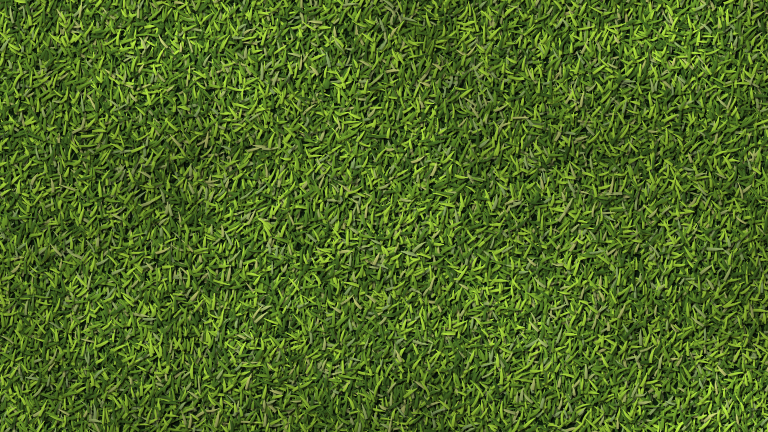
Reproduce this texture procedurally as a Shadertoy shader.

```glsl
// Dense short lawn seen from above: layered, leaning blades with small shadows.

const int   LAYERS       = 12;
const float CELL         = 0.028;               // grid spacing, canvas heights
const vec2  HALF_LENGTH  = vec2(0.010, 0.020);  // shortest, longest blade
const vec2  HALF_WIDTH   = vec2(0.0021, 0.0035);
const float LEAN         = 0.2;                 // mean tilt from upright
const float SPREAD       = 1.9;                 // tilt variation, radians
const float BEND         = 0.16;
const vec2  SHADOW_SHIFT = vec2(0.0028, -0.0034);
const float SHADOW       = 0.46;
const float PALE_SHARE   = 0.13;
const vec2  PATCH_GAIN   = vec2(0.80, 1.20);

const vec3 SOIL   = vec3(0.06, 0.125, 0.05);
const vec3 DEEP   = vec3(0.17, 0.28, 0.10);
const vec3 MID    = vec3(0.27, 0.41, 0.14);
const vec3 LEAF   = vec3(0.40, 0.56, 0.16);
const vec3 LIME   = vec3(0.61, 0.77, 0.22);
const vec3 STRAW  = vec3(0.68, 0.70, 0.39);
const vec3 SILVER = vec3(0.50, 0.61, 0.37);

vec3 hash3(vec3 p) {
    p = fract(p * vec3(0.1031, 0.1030, 0.0973));
    p += dot(p, p.yxz + 33.33);
    return fract((p.xxy + p.yxx) * p.zyx);
}

float valueNoise(vec2 p) {
    vec2 i = floor(p), f = fract(p);
    f = f * f * (3.0 - 2.0 * f);
    float a = hash3(vec3(i, 71.0)).x;
    float b = hash3(vec3(i + vec2(1, 0), 71.0)).x;
    float c = hash3(vec3(i + vec2(0, 1), 71.0)).x;
    float d = hash3(vec3(i + vec2(1, 1), 71.0)).x;
    return mix(mix(a, b, f.x), mix(c, d, f.x), f.y);
}

// Signed distance to a curved blade, tapering towards +y.
float bladeDistance(vec2 p, vec2 halfSize, float bend) {
    float t = clamp(p.y / halfSize.y, -1.0, 1.0);
    p.x -= bend * halfSize.y * (t * t - 0.4);
    float width = halfSize.x * (1.0 - 0.65 * smoothstep(-0.1, 1.0, t));
    return max(abs(p.x) - width, abs(p.y) - halfSize.y);
}

vec3 grassColor(float tone) {
    vec3 c = mix(SOIL, DEEP, smoothstep(0.0, 0.25, tone));
    c = mix(c, MID, smoothstep(0.2, 0.42, tone));
    c = mix(c, LEAF, smoothstep(0.4, 0.66, tone));
    return mix(c, LIME, smoothstep(0.63, 0.92, tone));
}

// Paints one blade and its shadow over the colour below.
vec3 paintBlade(vec3 below, vec2 p, vec3 shape, vec3 look, float height, float pixel) {
    float angle = LEAN + SPREAD * (shape.x + shape.y - 1.0);
    float s = sin(angle), c = cos(angle);
    mat2 toBlade = mat2(c, s, -s, c);
    vec2 q = toBlade * p;
    vec2 halfSize = vec2(mix(HALF_WIDTH.x, HALF_WIDTH.y, look.y),
                         mix(HALF_LENGTH.x, HALF_LENGTH.y, shape.z));
    float bend = BEND * (look.z * 2.0 - 1.0);

    // Soft shadow on whatever lies underneath
    float shade = bladeDistance(toBlade * (p - SHADOW_SHIFT), halfSize, bend);
    below *= 1.0 - SHADOW * smoothstep(0.0022, -0.0022, shade);

    // Blade colour, lighter near the tip and on one side of the fold
    float tone = (0.3 + 0.75 * look.x) * mix(0.7, 1.0, height);
    vec3 color = grassColor(tone);
    float pick = fract(look.z * 17.0 + shape.x * 5.0);
    if (pick < PALE_SHARE) color = mix(SILVER, STRAW, look.x) * mix(0.8, 1.0, height);
    color *= 1.0 + 0.13 * clamp(q.y / halfSize.y, -1.0, 1.0);
    color *= 1.0 - 0.10 * clamp(q.x / halfSize.x, -1.0, 1.0);

    float d = bladeDistance(q, halfSize, bend);
    return mix(below, color, smoothstep(0.65 * pixel, -0.65 * pixel, d));
}

void mainImage(out vec4 fragColor, in vec2 fragCoord) {
    float pixel = 1.0 / iResolution.y;
    vec2 uv = fragCoord * pixel;
    vec3 color = SOIL;

    // Blades from the ground up, each layer on its own shifted grid
    for (int layer = 0; layer < LAYERS; layer++) {
        float id = float(layer);
        float height = id / float(LAYERS - 1);
        vec2 grid = uv / CELL + 40.0 + 9.0 * hash3(vec3(id, 5.0, 9.0)).xy;
        vec2 home = floor(grid);
        for (int y = -1; y <= 1; y++)
        for (int x = -1; x <= 1; x++) {
            vec2 cell = home + vec2(x, y);
            vec3 place = hash3(vec3(cell, id + 1.0));
            vec3 shape = hash3(vec3(cell, id + 131.0));
            vec3 look  = hash3(vec3(cell, id + 277.0));
            vec2 p = (grid - cell - place.xy) * CELL;
            color = paintBlade(color, p, shape, look, height, pixel);
        }
    }

    // Broad lighter and darker patches of turf
    float turf = 0.6 * valueNoise(uv * 3.2 + 3.0) + 0.4 * valueNoise(uv * 9.0 + 17.0);
    color *= mix(PATCH_GAIN.x, PATCH_GAIN.y, turf);
    fragColor = vec4(color, 1.0);
}
```
